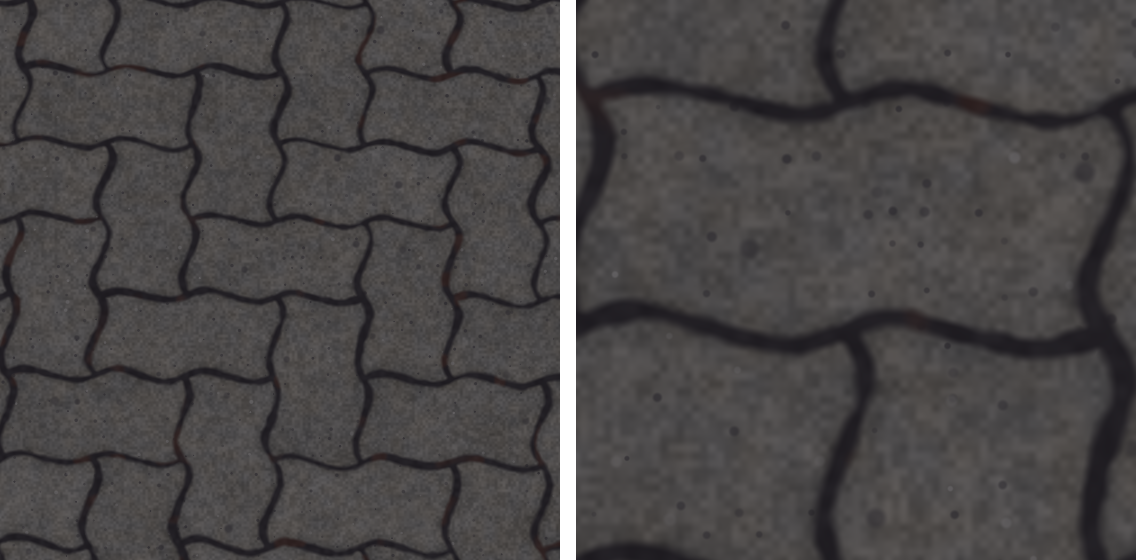
Left: the whole. Right: its middle third, enlarged.
Write a WebGL 1 fragment shader that draws this texture.

```glsl
precision highp float;
// Worn grey concrete pavers with wavy edges, laid in a herringbone bond with dark joints.

uniform vec2 u_resolution;

const float TAU = 6.2831853;

float hash(vec2 p) {
  vec3 q = fract(vec3(p.xyx) * 0.1031);
  q += dot(q, q.yzx + 33.33);
  return fract((q.x + q.y) * q.z);
}

float noise(vec2 p) {
  vec2 i = floor(p), f = fract(p);
  f = f * f * (3.0 - 2.0 * f);
  return mix(mix(hash(i), hash(i + vec2(1.0, 0.0)), f.x),
             mix(hash(i + vec2(0.0, 1.0)), hash(i + vec2(1.0, 1.0)), f.x), f.y);
}

// Noise centred on zero
float grain(vec2 p) {
  return noise(p) - 0.5;
}

// Sparse soft dots, at most one per unit cell
float specks(vec2 p, float density) {
  vec2 id = floor(p);
  vec2 centre = 0.3 + 0.4 * vec2(hash(id + 17.0), hash(id + 41.0));
  float radius = 0.12 + 0.16 * hash(id + 73.0);
  float dotMask = 1.0 - smoothstep(radius * 0.4, radius, length(fract(p) - centre));
  return dotMask * step(hash(id + 5.0), density) * (0.4 + 0.6 * hash(id + 97.0));
}

// Canvas to paving units: x to the right, y downward, with a slight tilt and perspective
vec2 pavingCoords(vec2 uv) {
  float depth = 0.997 - uv.y - 0.013 * (uv.x - 0.5);
  float column = 5.0 + (uv.x - 0.807) / (0.1517 + 0.011 * depth);
  return vec2(column, depth * (8.03 - 0.865 * depth));
}

// Inner distance to the edge of the paver in xy... x: distance, yz: paver id
vec3 herringbone(vec2 p) {
  vec2 cell = floor(p);
  float phase = mod(cell.x + cell.y, 4.0);
  bool lying = phase > 0.5 && phase < 2.5;
  vec2 size = lying ? vec2(2.0, 1.0) : vec2(1.0, 2.0);
  vec2 shift = vec2(0.0);
  if (phase > 1.5 && phase < 2.5) shift.x = 1.0;
  if (phase < 0.5) shift.y = 1.0;

  // Rounded box
  vec2 q = abs(fract(p) + shift - 0.5 * size) - 0.5 * size + 0.07;
  float box = length(max(q, 0.0)) + min(max(q.x, q.y), 0.0) - 0.07;
  return vec3(-box, cell - shift);
}

void main() {
  vec2 uv = gl_FragCoord.xy / u_resolution;

  // Wavy joints, made slightly irregular
  vec2 p = pavingCoords(uv);
  vec2 wave = sin(TAU * p.yx) + 0.12 * sin(2.0 * TAU * p.yx);
  vec2 wobble = vec2(grain(p * 2.3 + 9.0), grain(p * 2.3 + 50.0));
  p += vec2(-0.075, 0.065) * wave + 0.05 * wobble;

  vec3 paver = herringbone(p);
  vec2 id = paver.yz + 20.0;

  // Concrete: tone per paver, then stains and fine grain
  float tone = 0.297 + 0.014 * (hash(id) - 0.5);
  tone += 0.030 * grain(uv * 16.0) + 0.045 * grain(uv * 80.0);
  tone += 0.070 * grain(uv * 210.0 + 31.0);
  vec3 color = tone * vec3(1.02, 0.985, 0.98);
  color += vec3(0.012, 0.002, -0.014) * grain(uv * 48.0 + 70.0);

  // Dark pits and pale chips
  color = mix(color, vec3(0.18, 0.17, 0.19), 0.75 * specks(uv * 62.0, 0.13));
  color = mix(color, vec3(0.17, 0.16, 0.18), 0.70 * specks(uv * 26.0 + 8.0, 0.06));
  color = mix(color, vec3(0.42, 0.41, 0.42), 0.70 * specks(uv * 55.0 + 90.0, 0.04));

  // Joints: ragged edges, uneven width and a few rusty patches
  float edge = paver.x + 0.022 * grain(uv * 75.0) + 0.030 * grain(uv * 17.0 + 12.0);
  float shade = 1.0 - smoothstep(0.03, 0.15, edge);
  float joint = 1.0 - smoothstep(0.012, 0.066, edge);
  float rust = smoothstep(0.68, 0.9, noise(uv * 28.0 + 60.0));
  vec3 soil = mix(vec3(0.12, 0.11, 0.13), vec3(0.20, 0.13, 0.12), 0.7 * rust);
  soil += 0.035 * grain(uv * 120.0 + 5.0);
  color *= 1.0 - 0.10 * shade;
  color = mix(color, soil, 0.95 * joint);

  gl_FragColor = vec4(color, 1.0);
}
```
